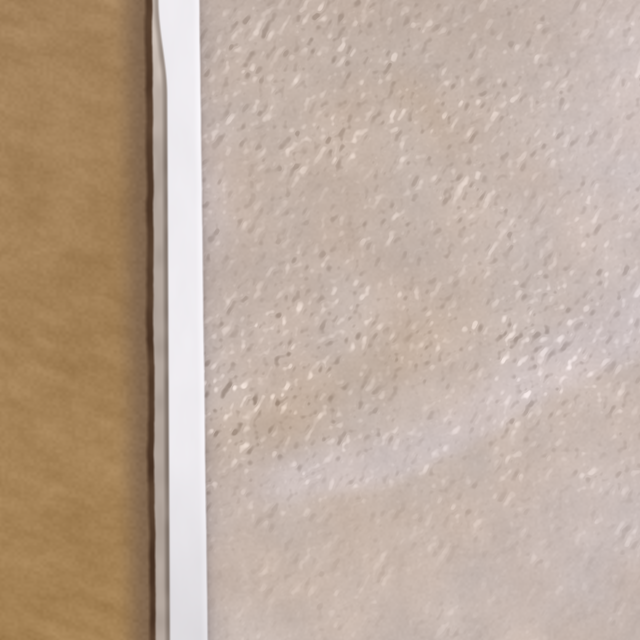
This texture is drawn by a WebGL 1 fragment shader. Its source:

```glsl
precision highp float;
// Brown board, dark gap and white trim strip beside a pitted beige stone slab.
uniform vec2 u_resolution;

#define STONE vec3(0.778, 0.718, 0.685)
#define STONE_WARM vec3(0.745, 0.665, 0.598)
#define STONE_LILAC vec3(0.810, 0.762, 0.760)
#define BOARD vec3(0.635, 0.505, 0.355)
#define BOARD_EDGE vec3(0.480, 0.385, 0.305)
#define GAP vec3(0.270, 0.185, 0.130)
#define LEDGE vec3(0.690, 0.640, 0.605)
#define TRIM vec3(0.935, 0.925, 0.940)
#define PIT_SCALE 88.0
#define PIT_DEPTH 0.13

float hash(vec2 p) {
  vec3 q = fract(vec3(p.xyx) * 0.1031);
  q += dot(q, q.yzx + 33.33);
  return fract((q.x + q.y) * q.z);
}

float noise(vec2 p) {
  vec2 i = floor(p), f = fract(p);
  f = f * f * (3.0 - 2.0 * f);
  float low = mix(hash(i), hash(i + vec2(1.0, 0.0)), f.x);
  float high = mix(hash(i + vec2(0.0, 1.0)), hash(i + vec2(1.0, 1.0)), f.x);
  return mix(low, high, f.y);
}

float fbm(vec2 p) {
  float sum = 0.0, amp = 0.5;
  for (int i = 0; i < 4; i++) {
    sum += amp * noise(p);
    p = mat2(1.6, 1.2, -1.2, 1.6) * p + 7.3;
    amp *= 0.5;
  }
  return sum / 0.9375;
}

// Soft elliptical patch, tilted by an angle.
float patchAt(vec2 p, vec2 centre, vec2 radius, float angle) {
  float c = cos(angle), s = sin(angle);
  vec2 d = mat2(c, -s, s, c) * (p - centre) / radius;
  return exp(-dot(d, d));
}

// Height of the stone surface, stretched along a slanted grain.
float pits(vec2 p) {
  vec2 q = mat2(0.86, 0.36, -0.50, 0.68) * p * PIT_SCALE;
  return 0.65 * noise(q) + 0.35 * noise(q * 1.9 + 11.0);
}

vec3 stone(vec2 p) {
  float cloud = fbm(p * 5.0);
  float fine = fbm(p * 24.0 + 3.0);
  vec2 w = p + 0.045 * (vec2(cloud, fbm(p * 6.0 + 19.0)) - 0.5);

  // Broad colour zones
  float warm = 0.42 * patchAt(w, vec2(0.55, 0.80), vec2(0.27, 0.28), 0.2);
  warm += 0.65 * patchAt(w, vec2(0.43, 0.34), vec2(0.13, 0.06), 0.45);
  warm += 0.60 * patchAt(w, vec2(0.63, 0.455), vec2(0.15, 0.05), 0.55);
  warm += 0.35 * patchAt(w, vec2(0.66, 0.83), vec2(0.08, 0.025), -0.85);
  warm += 0.32 * patchAt(w, vec2(0.56, 0.16), vec2(0.25, 0.10), 0.4);
  float lilac = 0.65 * patchAt(w, vec2(1.02, 0.80), vec2(0.17, 0.32), -0.2);
  lilac += 0.45 * patchAt(w, vec2(0.96, 0.17), vec2(0.22, 0.13), 0.5);
  lilac += 0.40 * patchAt(w, vec2(0.33, 0.70), vec2(0.04, 0.12), 0.0);

  // Pale vein rising to the right, crisp on its lower side
  float lower = 0.045 + 0.365 * w.x + 0.03 * sin(w.x * 9.0 - 1.0);
  float width = 0.085 + 0.05 * smoothstep(0.6, 1.0, w.x);
  float vein = smoothstep(lower - 0.012, lower + 0.025, w.y);
  vein *= 1.0 - smoothstep(lower + 0.5 * width, lower + 1.25 * width, w.y);
  vein *= smoothstep(0.32, 0.48, w.x);

  vec3 col = mix(STONE, STONE_WARM, clamp(warm, 0.0, 0.85));
  col = mix(col, STONE_LILAC, clamp(lilac + 0.62 * vein, 0.0, 0.9));
  col += 0.065 * (cloud - 0.5) + 0.06 * (fine - 0.5);
  col += vec3(0.012, 0.0, -0.012) * (fbm(p * 11.0 + 40.0) - 0.5) * 2.0;

  // Lit and shaded sides of small pits, gathered in rough areas
  float rough = 0.32 + 0.35 * smoothstep(0.4, 0.7, fine);
  rough += 0.65 * patchAt(p, vec2(0.42, 0.40), vec2(0.18, 0.14), 0.4);
  rough += 0.55 * patchAt(p, vec2(0.86, 0.47), vec2(0.13, 0.10), 0.5);
  rough += 0.30 * patchAt(p, vec2(0.60, 0.83), vec2(0.25, 0.15), -0.5);
  rough *= 0.5 + 0.5 * smoothstep(0.05, 0.3, p.y);
  vec2 light = vec2(0.0030, -0.0022);
  float relief = pits(p + light) - pits(p - light);
  relief = sign(relief) * smoothstep(0.08, 0.50, abs(relief));
  col += PIT_DEPTH * rough * relief * vec3(1.0, 1.03, 1.06);
  return col + 0.022 * (noise(p * 240.0) - 0.5);
}

vec3 board(vec2 p, float edge) {
  float grain = fbm(mat2(0.94, 0.34, -0.34, 0.94) * p * vec2(22.0, 48.0));
  vec3 col = BOARD + 0.075 * (grain - 0.5) + 0.05 * (fbm(p * 7.0) - 0.5);
  col += vec3(0.005, 0.0, -0.025) * (1.0 - p.y);
  col = mix(col, BOARD_EDGE, 0.85 * smoothstep(edge - 0.055, edge - 0.004, p.x));
  return col + 0.03 * (noise(p * 200.0) - 0.5);
}

void main() {
  vec2 p = gl_FragCoord.xy / u_resolution;
  float aa = 1.2 / u_resolution.x;
  float down = 1.0 - p.y;
  float wobble = 0.006 * (fbm(vec2(p.y * 24.0, 2.0)) - 0.5);
  float gapLeft = 0.227 + 0.007 * down + wobble;
  float gapRight = 0.237 + 0.005 * down + wobble * 0.6;
  float trimLeft = 0.247 + 0.013 * smoothstep(0.0, 0.15, down) + 0.005 * down;
  float trimRight = 0.311 + 0.013 * down + 0.15 * wobble;

  // Board, gap and grey ledge, each laid over the last
  vec3 col = board(p, gapLeft);
  float gapTone = 0.65 + 0.35 * noise(vec2(p.y * 30.0, 8.0));
  col = mix(col, GAP, gapTone * smoothstep(gapLeft - 0.005, gapLeft + 0.003, p.x));
  vec3 ledge = LEDGE + 0.06 * (noise(p * vec2(80.0, 35.0)) - 0.5);
  ledge += 0.12 * smoothstep(0.3, 0.0, down);
  ledge -= 0.17 * smoothstep(trimLeft - 0.010, trimLeft - 0.002, p.x);
  col = mix(col, ledge, smoothstep(gapRight - 0.002, gapRight + 0.003, p.x));

  // White trim, dimming slightly towards the bottom
  vec3 trim = TRIM - 0.065 * smoothstep(0.65, 1.0, down);
  trim += 0.025 * (fbm(p * vec2(35.0, 14.0)) - 0.5);
  trim += 0.035 * smoothstep(trimRight - 0.012, trimRight, p.x);
  col = mix(col, trim, smoothstep(trimLeft - aa, trimLeft + aa + 0.001, p.x));

  // Stone with a cool contact shadow along the trim
  float away = p.x - trimRight;
  vec3 slab = stone(p);
  slab -= vec3(0.085, 0.075, 0.055) * exp(-max(away, 0.0) / 0.014) * (0.7 + 0.5 * down);
  slab -= 0.08 * exp(-max(away, 0.0) / 0.003);
  col = mix(col, slab, smoothstep(-aa, aa + 0.001, away));
  gl_FragColor = vec4(clamp(col, 0.0, 1.0), 1.0);
}
```
